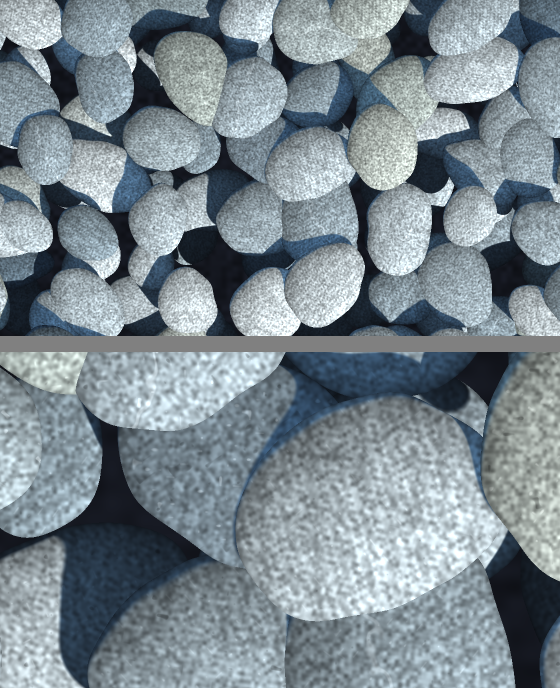
Top: the whole. Bottom: its middle third, enlarged.
Give the GLSL for this texture, as a Shadertoy shader.

```glsl
// Smooth grey-blue beach pebbles, heaped in two layers under a low hard sun.

const vec3 SUN = vec3(0.47, -0.62, 0.63);           // towards the light
const vec3 SLATE = vec3(0.51, 0.58, 0.62);
const vec3 PALE = vec3(0.77, 0.81, 0.825);
const vec3 OLIVE = vec3(0.67, 0.70, 0.65);
const vec3 BASALT = vec3(0.36, 0.43, 0.48);
const vec3 SHADOW_TINT = vec3(0.35, 0.48, 0.60);
const vec3 GAP = vec3(0.075, 0.085, 0.115);
const vec2 CELL = vec2(0.175, 0.212);               // low layer, top layer
const vec2 BASE = vec2(-0.13, 0.0);                 // heights of the layers
const float BASE_SPREAD = 0.14;
const float JITTER = 0.58;
const float FLATNESS = 0.56;
const float GRAIN = 0.38;

struct Stone { vec3 center; vec3 radii; vec2 axis; float seed; };

float hash(vec2 p) {
    return fract(sin(dot(p, vec2(127.1, 311.7))) * 43758.5453);
}

vec4 hash4(vec2 p) {
    return vec4(hash(p), hash(p + 17.3), hash(p + 41.9), hash(p + 73.7));
}

float noise(vec2 p) {
    vec2 i = floor(p), f = fract(p);
    f = f * f * (3.0 - 2.0 * f);
    return mix(mix(hash(i), hash(i + vec2(1, 0)), f.x),
               mix(hash(i + vec2(0, 1)), hash(i + vec2(1, 1)), f.x), f.y);
}

float fbm(vec2 p) {
    return 0.5 * noise(p) + 0.3 * noise(p * 2.1 + 5.0) + 0.2 * noise(p * 4.3 + 9.0);
}

Stone stoneAt(vec2 cell, int layer) {
    vec2 key = cell + float(layer) * 37.0;
    vec4 a = hash4(key), b = hash4(key + 91.7);
    float size = CELL[layer];
    float width = size * mix(0.37, 0.54, a.z);
    float stretch = mix(1.1, 1.62, a.w * (1.2 - 0.5 * a.z));
    float angle = 3.14159 * b.x;
    // Five height levels in knight moves, so that neighbours overlap cleanly
    float level = mod(cell.x + 2.0 * cell.y, 5.0) / 4.0;
    float base = BASE[layer] + BASE_SPREAD * mix(level, b.y, 0.25);
    vec2 place = (cell + 0.5 + JITTER * (a.xy - 0.5)) * size;
    return Stone(vec3(place, base),
                 vec3(width * stretch, width, width * FLATNESS),
                 vec2(cos(angle), sin(angle)), b.z);
}

// Turns a vector into the space where the stone is a unit ball
vec3 toStone(Stone s, vec3 v) {
    vec2 side = vec2(-s.axis.y, s.axis.x);
    return vec3(dot(v.xy, s.axis), dot(v.xy, side), v.z) / s.radii;
}

// Share of sunlight that reaches a point, from the closest pass to each stone
float sunlight(vec3 p) {
    float light = 1.0;
    for (int layer = 0; layer < 2; layer++)
    for (int y = -3; y <= 1; y++)
    for (int x = -1; x <= 2; x++) {
        Stone s = stoneAt(floor(p.xy / CELL[layer]) + vec2(x, y), layer);
        vec3 o = toStone(s, p - s.center), d = toStone(s, SUN);
        float along = dot(o, d);
        float miss = dot(o, o) - along * along / dot(d, d);
        if (along < 0.0) light = min(light, smoothstep(0.93, 1.0, miss));
    }
    return light;
}

vec3 stoneColour(Stone s, vec2 q, vec2 local) {
    // The grain turns with each stone
    vec2 r = mat2(s.axis, -s.axis.y, s.axis.x) * q + s.seed * 19.0;
    vec2 t = mat2(0.8, 0.6, -0.6, 0.8) * r;
    vec3 colour = mix(SLATE, PALE, fract(s.seed * 7.31));
    colour = mix(colour, OLIVE, 0.6 * smoothstep(0.75, 0.9, fract(s.seed * 23.7)));
    colour = mix(colour, BASALT, smoothstep(0.86, 0.95, fract(s.seed * 37.9)));
    colour *= 0.86 + 0.28 * fbm(r * 22.0);
    colour *= 1.0 + GRAIN * (noise(r * 260.0) + noise(t * 190.0) - 1.0);
    colour += 0.16 * smoothstep(0.84, 0.97, noise(t * 150.0));      // pale specks
    colour *= 1.0 - 0.25 * smoothstep(0.86, 0.97, noise(r * 125.0)); // pits
    // A thin wandering vein on a few stones
    float vein = abs(local.y - 0.5 * local.x + 0.5 * fbm(r * 18.0) - 0.3);
    float veined = step(0.84, fract(s.seed * 51.3));
    return colour + 0.13 * veined * (1.0 - smoothstep(0.008, 0.035, vein));
}

vec3 pebbles(vec2 uv) {
    // A gentle warp makes the ellipsoids uneven
    vec2 p = uv + 0.036 * (vec2(noise(uv * 7.0), noise(uv * 7.0 + 31.0)) - 0.5)
                + 0.009 * (vec2(noise(uv * 19.0), noise(uv * 19.0 + 57.0)) - 0.5);
    float top = -1.0;
    vec3 ball = vec3(0);
    Stone hit;
    for (int layer = 0; layer < 2; layer++)
    for (int y = -1; y <= 1; y++)
    for (int x = -1; x <= 1; x++) {
        Stone s = stoneAt(floor(p / CELL[layer]) + vec2(x, y), layer);
        vec2 o = toStone(s, vec3(p, 0) - s.center).xy;
        float dome = sqrt(max(1.0 - dot(o, o), 0.0));
        float z = s.center.z + s.radii.z * dome;
        if (dome > 0.0 && z > top) { top = z; ball = vec3(o, dome); hit = s; }
    }
    if (top < -0.9) return GAP * (0.7 + 0.6 * noise(uv * 60.0));

    vec3 n = ball / hit.radii;
    n = normalize(vec3(hit.axis * n.x + vec2(-hit.axis.y, hit.axis.x) * n.y, n.z));
    vec3 colour = stoneColour(hit, uv, ball.xy);
    vec3 lit = colour * mix(0.66, 1.26, max(dot(n, SUN), 0.0));
    float open = mix(0.26, 1.2, smoothstep(-0.10, 0.12, top)) * (0.45 + 0.55 * n.z);
    vec3 shaded = colour * SHADOW_TINT * open + 0.35 * GAP;
    return mix(shaded, lit, sunlight(vec3(p, top)));
}

void mainImage(out vec4 fragColor, in vec2 fragCoord) {
    vec3 sum = vec3(0);
    for (int i = 0; i < 4; i++) {                   // four samples smooth the edges
        vec2 shift = 0.5 * (vec2(i % 2, i / 2) - 0.5);
        sum += pebbles((fragCoord + shift) / iResolution.y);
    }
    fragColor = vec4(clamp(sum / 4.0, 0.0, 1.0), 1.0);
}
```
